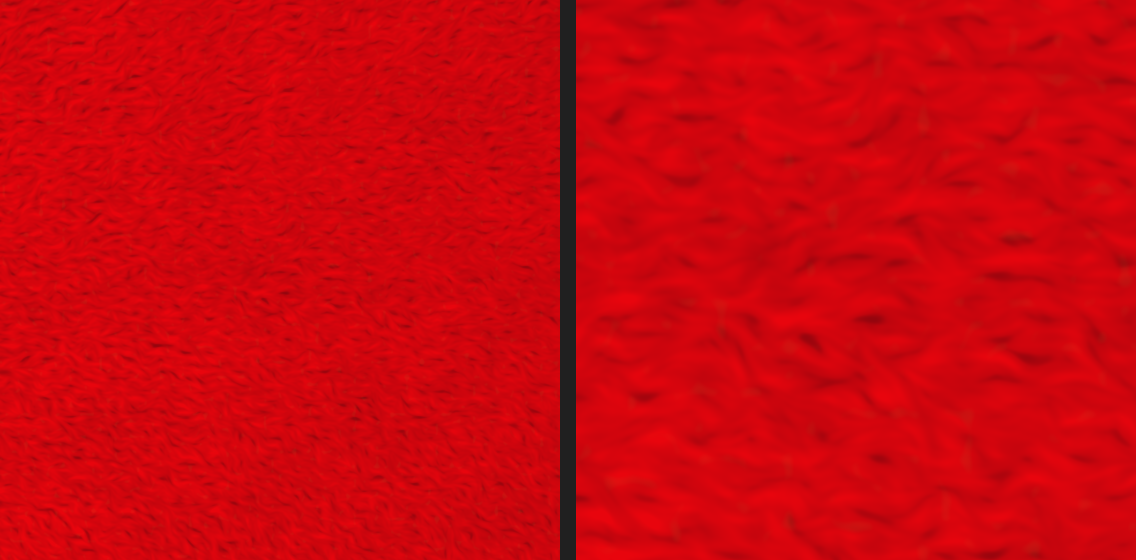
Left, the full canvas; right, a detail of the centre.
This texture is drawn by a Shadertoy shader. Its source:

```glsl
// Soft red felt with a fine, brushed pile whose direction fans from top to bottom.

vec2 randomGradient(vec2 cell) {
    vec3 p = fract(cell.xyx * vec3(0.1031, 0.1030, 0.0973));
    p += dot(p, p.yzx + 33.33);
    float turn = 6.2832 * fract((p.x + p.y) * p.z);
    return vec2(cos(turn), sin(turn));
}

float gradientNoise(vec2 p) {
    vec2 cell = floor(p), f = fract(p);
    vec2 u = f * f * f * (f * (f * 6.0 - 15.0) + 10.0);
    float a = dot(randomGradient(cell), f);
    float b = dot(randomGradient(cell + vec2(1, 0)), f - vec2(1, 0));
    float c = dot(randomGradient(cell + vec2(0, 1)), f - vec2(0, 1));
    float d = dot(randomGradient(cell + vec2(1, 1)), f - vec2(1, 1));
    return mix(mix(a, b, u.x), mix(c, d, u.x), u.y);
}

// Lie of the pile: falling to the right below, rising above, with stray tufts
vec2 pileDirection(vec2 uv) {
    float angle = mix(-0.6, 0.5, uv.y) - 0.15 * uv.x
                + 0.9 * gradientNoise(uv * 13.0 + 5.0)
                + 1.5 * gradientNoise(uv * 38.0 + 91.0);
    return vec2(cos(angle), sin(angle));
}

// Noise smeared along the pile gives short fibres
float fibres(vec2 uv) {
    vec2 along = pileDirection(uv);
    float sum = 0.0, total = 0.0;
    for (int i = -4; i <= 4; i++) {
        float t = float(i) / 4.0;
        float weight = 1.0 - 0.7 * t * t;
        vec2 p = uv + along * t * 0.011;
        sum += weight * (gradientNoise(p * 85.0 + 17.0)
                       + 0.6 * gradientNoise(p * 150.0 + 43.0));
        total += weight;
    }
    return sum / total;
}

void mainImage(out vec4 fragColor, in vec2 fragCoord) {
    vec2 uv = fragCoord / iResolution.y;
    float pile = fibres(uv);

    // Fibre relief, calmer towards the right, with deeper gaps between tufts
    float relief = mix(0.25, 0.18, uv.x) * pile;
    float gaps = smoothstep(0.12, 0.5, -pile);

    // Broad mottling and a slight fall of light to the right
    float mottle = 0.05 * gradientNoise(uv * 28.0 + 7.0)
                 + 0.04 * gradientNoise(uv * 7.0 + 61.0);
    float light = 0.03 * (0.5 - uv.x);

    float red = 0.816 + relief + mottle + light - 0.1 * gaps;

    // Sparse warm flecks where single hairs catch the light
    float fleck = smoothstep(0.25, 0.6, gradientNoise(uv * 75.0 + 29.0));
    vec3 felt = vec3(min(red, 0.91), 0.018, 0.05);
    felt += fleck * vec3(-0.02, 0.05, 0.015);

    fragColor = vec4(felt, 1.0);
}
```
